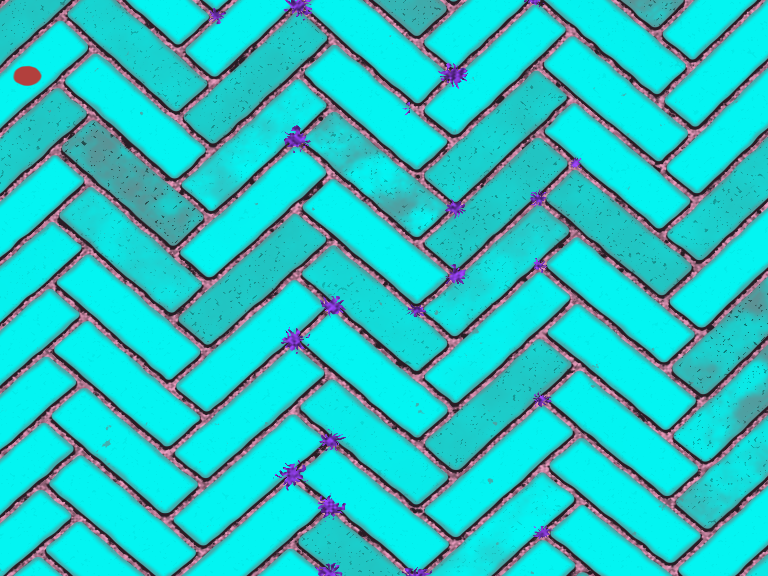
Write a WebGL 2 fragment shader that draws this texture.

```glsl
#version 300 es
precision highp float;
// Herringbone paving of glazed cyan bricks with pink mortar and purple moss.
// The plane is turned onto brick axes, folded to one brick, and shaded by a
// rounded-box distance; hashes and noise vary the glaze, wear and moss.
uniform vec2 u_resolution;
out vec4 fragColor;

// Layout, in canvas heights
const float ROW_STEP = 0.1163;          // vertical repeat
const float SLOPE = 0.88;               // rise of the diagonals
const float TILT = 0.035;               // slight rise of rows to the right
const float SPREAD = 0.065;             // columns widen towards the bottom
const vec2 ORIGIN = vec2(0.790, 0.524);
// Brick shape, in brick widths
const float BRICK_LENGTH = 3.22;
const float HALF_GAP = 0.066;
const float CORNER = 0.11;
const vec2 SHADOW_SHIFT = vec2(0.035);
// Colours
const vec3 GLAZE = vec3(0.01, 0.96, 0.95);
const vec3 DULL_GLAZE = vec3(0.13, 0.77, 0.76);
const vec3 WORN = vec3(0.36, 0.57, 0.58);
const vec3 MORTAR = vec3(0.70, 0.47, 0.57);
const vec3 SHADOW = vec3(0.16, 0.11, 0.14);
const vec3 MOSS = vec3(0.46, 0.20, 0.74);
const vec3 RUST = vec3(0.70, 0.25, 0.24);

float hash(vec2 p) {
  return fract(sin(dot(p, vec2(127.1, 311.7))) * 43758.5453);
}

float noise(vec2 p) {
  vec2 i = floor(p), f = fract(p);
  f = f * f * (3.0 - 2.0 * f);
  return mix(mix(hash(i), hash(i + vec2(1, 0)), f.x),
             mix(hash(i + vec2(0, 1)), hash(i + vec2(1, 1)), f.x), f.y);
}

float fbm(vec2 p) {
  float sum = 0.0, amp = 0.5;
  for (int i = 0; i < 4; i++) {
    sum += amp * noise(p);
    p = p * 2.1 + 17.3;
    amp *= 0.5;
  }
  return sum;
}

float roundBox(vec2 p, vec2 halfSize, float r) {
  vec2 q = abs(p) - halfSize + r;
  return length(max(q, 0.0)) + min(max(q.x, q.y), 0.0) - r;
}

// Finds the brick under q: centred position, half size, and identity
void findBrick(vec2 q, out vec2 local, out vec2 halfSize, out vec3 id) {
  float n = BRICK_LENGTH;
  float column = floor((q.x - q.y + 1.0) / (2.0 * n));
  vec2 p = q - column * vec2(n, -n);
  float k = floor(p.y), along = p.x - k;
  if (along >= 0.0 && along < n) {
    local = vec2(along - 0.5 * n, p.y - k - 0.5);
    halfSize = vec2(0.5 * n, 0.5);
    id = vec3(column, k, 0.0);
  } else {
    if (along < 0.0) { column -= 1.0; p += vec2(n, -n); }
    k = floor(p.x - n);
    local = p - vec2(k + n + 0.5, k + 1.0 - 0.5 * n);
    halfSize = vec2(0.5, 0.5 * n);
    id = vec3(column, k, 1.0);
  }
}

// Coverage of the moss tufts rooted where joints meet
float mossCover(vec2 q, float density, float px) {
  float cover = 0.0, n = BRICK_LENGTH;
  for (int i = 0; i < 4; i++) {
    vec2 corner = vec2(float(i / 2) * n, float(i % 2));
    vec2 d = q - corner;
    float b = round((d.x - d.y) / (2.0 * n));
    float a = round(0.5 * (d.x + d.y));
    d -= vec2(a + b * n, a - b * n);
    vec2 seed = vec2(a + 0.37 * float(i), b * 7.0 + float(i));
    float radius = mix(0.10, 0.25, hash(seed + 3.7));
    float spikes = 0.75 + 0.25 * sin(atan(d.y, d.x) * 11.0 + 9.0 * noise(q * 9.0));
    float edge = length(d) - radius * spikes * (0.55 + noise(q * 14.0));
    cover = max(cover, step(hash(seed), density) * (1.0 - smoothstep(-px, px, edge)));
  }
  return cover;
}

void main() {
  vec2 uv = gl_FragCoord.xy / u_resolution.y;
  vec2 p = uv;
  p.x = 0.72 + (p.x - 0.72) * (1.0 + SPREAD * (p.y - 0.5));
  p.y -= TILT * (p.x - 0.863);
  p = (p - ORIGIN) / vec2(1.0, SLOPE);
  float brickWidth = ROW_STEP / SLOPE / sqrt(2.0);
  vec2 q = vec2(p.x + p.y, p.y - p.x) / (sqrt(2.0) * brickWidth);
  float px = 0.8 / (u_resolution.y * brickWidth);

  vec2 local, halfSize;
  vec3 id;
  findBrick(q, local, halfSize, id);
  vec2 seed = vec2(id.x * 5.3 + id.z * 2.7, id.y);
  float cloud = fbm(q * 1.6 + seed * 3.1), grain = noise(q * 24.0);
  vec2 wobble = 0.035 * (vec2(noise(q * 4.0), noise(q * 4.0 + 31.0)) - 0.5);
  vec2 inset = halfSize - HALF_GAP;
  float d = roundBox(local + wobble, inset, CORNER);
  float dShadow = roundBox(local + wobble + SHADOW_SHIFT, inset, CORNER);

  // Mortar, darker beneath each brick
  vec3 color = MORTAR * (0.65 + 0.7 * grain);
  float shade = 1.0 - smoothstep(0.0, 0.045, dShadow + 0.04 * (grain - 0.5));
  color = mix(color, SHADOW, max(shade, smoothstep(0.6, 0.75, fbm(q * 5.0))));

  // Glaze, with tone per brick and more wear towards the upper right
  float corner = smoothstep(1.5, 2.3, uv.x + uv.y);
  float dull = smoothstep(0.62, 0.95, hash(seed + 1.9) + 0.12 * corner);
  float worn = smoothstep(0.80, 1.0, hash(seed + 8.3) + 0.25 * corner);
  vec3 face = mix(GLAZE, DULL_GLAZE, clamp(dull * (0.6 + 0.7 * cloud), 0.0, 1.0));
  face = mix(face, WORN, worn * smoothstep(0.25, 0.75, cloud + 0.15 * corner));
  float rim = smoothstep(-0.13, -0.01, d + 0.08 * (cloud - 0.5));
  face = mix(face, mix(DULL_GLAZE, WORN, rim), 0.75 * rim);
  face *= 1.0 - 0.25 * smoothstep(0.80, 0.95, grain) * (dull + worn + 0.15);
  face = mix(face, WORN, 0.7 * smoothstep(0.76, 0.82, fbm(q * 3.7 + 50.0)));
  float stain = length((uv - vec2(0.047, 0.868)) / vec2(0.027, 0.019));
  face = mix(face, RUST, 1.0 - smoothstep(0.85, 1.0, stain + 0.5 * (cloud - 0.5)));
  color = mix(color, face, 1.0 - smoothstep(-px, px, d));

  // Moss, densest in the middle columns
  float density = mix(0.10, 0.42, exp(-12.0 * (uv.x - 0.65) * (uv.x - 0.65)));
  vec3 tuft = MOSS * (0.5 + 0.9 * noise(q * 20.0 + 7.0));
  color = mix(color, tuft, mossCover(q, density, px));
  fragColor = vec4(color, 1.0);
}
```
